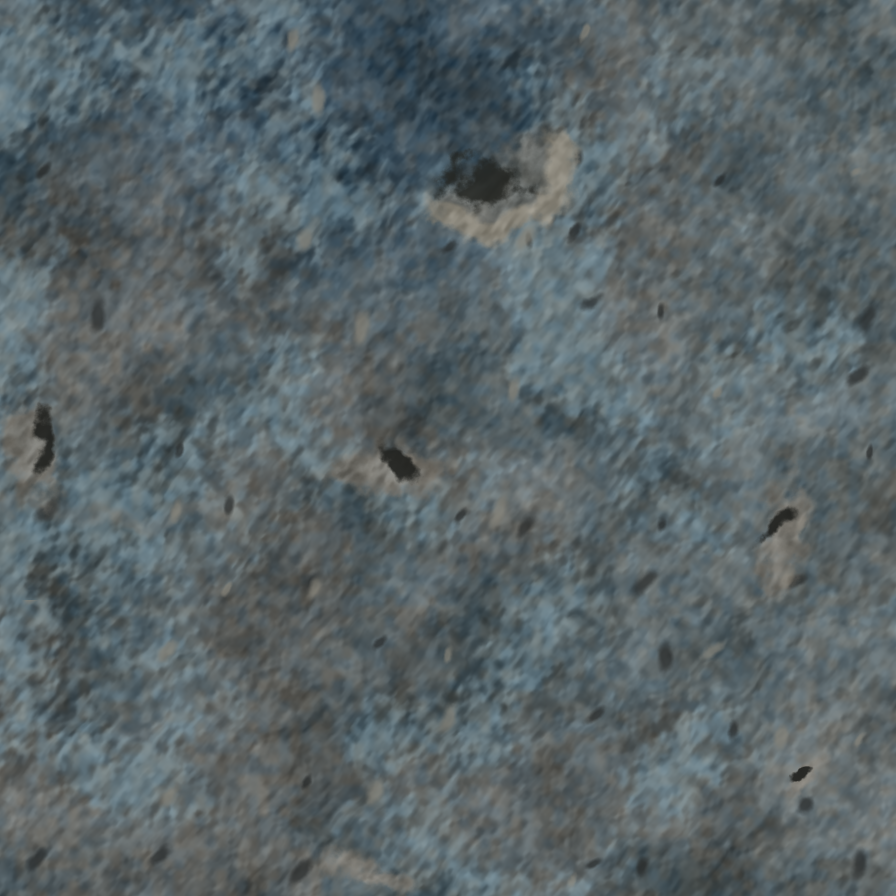
Give the GLSL for this texture, as a Shadertoy shader.

```glsl
// Weathered blue-grey stone with fine slanted grain, pale chips and dark pits.

float hash(vec2 p) {
    vec3 q = fract(p.xyx * vec3(0.1031, 0.1030, 0.0973));
    q += dot(q, q.yzx + 33.33);
    return fract((q.x + q.y) * q.z);
}

float noise(vec2 p) {
    vec2 cell = floor(p), f = fract(p);
    f = f * f * f * (f * (f * 6.0 - 15.0) + 10.0);
    return mix(mix(hash(cell), hash(cell + vec2(1, 0)), f.x),
               mix(hash(cell + vec2(0, 1)), hash(cell + vec2(1, 1)), f.x), f.y);
}

float fbm(vec2 p) {
    float sum = 0.0, amp = 0.52;
    for (int i = 0; i < 5; i++) {
        sum += amp * noise(p);
        p = mat2(0.8, 0.6, -0.6, 0.8) * p * 2.03 + 17.3;
        amp *= 0.5;
    }
    return sum;
}

mat2 rotation(float angle) {
    float c = cos(angle), s = sin(angle);
    return mat2(c, -s, s, c);
}

// 1 inside the edge, falling softly to 0
float inside(float inner, float outer, float d) {
    return 1.0 - smoothstep(inner, outer, d);
}

void mainImage(out vec4 fragColor, in vec2 fragCoord) {
    vec2 uv = fragCoord / iResolution.xy;
    vec2 warp = vec2(fbm(uv * 24.0 + 3.0), fbm(uv * 24.0 + 51.0)) - 0.5;
    vec2 p = uv + 0.04 * warp;
    float rough = fbm(uv * 42.0 + 80.0) - 0.5;

    // slanted grain, softer along its strokes than across them
    vec2 g = rotation(0.9) * (uv + 0.01 * warp);
    float grain = noise(g * vec2(62, 120)) - 0.5;
    grain += 0.6 * (noise(g * vec2(120, 210) + 31.0) - 0.5);

    // broad stains: deep blue above, warm grey below and to the right
    vec3 col = vec3(0.315, 0.362, 0.378);
    float deep = inside(0.05, 0.5, length((p - vec2(0.37, 0.9)) * vec2(0.9, 1.3)));
    col = mix(col, vec3(0.215, 0.285, 0.335), 0.75 * deep);
    float warm = smoothstep(0.4, 0.68, fbm(p * 7.0 + 12.0) + 0.22 * (0.45 - uv.y));
    col = mix(col, vec3(0.37, 0.372, 0.36), 0.65 * warm);
    float right = smoothstep(0.5, 0.95, p.x + 0.25 * (fbm(p * 5.0) - 0.5));
    col = mix(col, vec3(0.385, 0.42, 0.425), 0.55 * right);
    col += 0.24 * (fbm(p * 11.0 + 63.0) - 0.5);

    // cloudy pale blue bloom
    float bloom = smoothstep(0.51, 0.74, fbm(p * 6.5 + 29.0) + 0.1 * grain);
    col = mix(col, vec3(0.44, 0.52, 0.55), 0.7 * bloom);

    // faint pale vein
    float vein = abs(p.y - 0.432 - 0.012 * cos(uv.x * 17.0));
    col = mix(col, vec3(0.45, 0.45, 0.43), 0.5 * inside(0.002, 0.016, vein) * inside(0.2, 0.36, uv.x));

    col += vec3(0.115, 0.12, 0.12) * grain;
    col += 0.05 * (noise(uv * 85.0 + 7.0) - 0.5) * vec3(1.0, 0.1, -0.7);

    // tiny pits and bumps, one at most in each cell
    for (int layer = 0; layer < 2; layer++) {
        float shift = float(layer) * 37.0;
        vec2 q = (uv + 0.012 * warp) * 13.0 + shift * 0.137;
        vec2 id = floor(q) + shift;
        vec2 spot = 0.3 + 0.4 * vec2(hash(id + 5.0), hash(id + 9.0));
        vec2 r = rotation(0.5 + hash(id + 2.0)) * (fract(q) - spot);
        float size = 0.07 + 0.1 * hash(id + 13.0);
        float fleck = inside(size * 0.4, size * 1.4, length(r * vec2(0.7, 1.5)) + 0.1 * rough);
        fleck *= step(hash(id), 0.2 - 0.13 * uv.y);
        vec3 tint = layer == 0 ? vec3(0.15, 0.16, 0.16) : vec3(0.53, 0.52, 0.48);
        col = mix(col, tint, 0.7 * fleck);
    }

    // ragged chips: centre, angle, half length
    vec4 chips[5] = vec4[5](
        vec4(0.435, 0.475, -0.22, 0.075), vec4(0.875, 0.405, 1.3, 0.075),
        vec4(0.035, 0.5, -1.15, 0.065), vec4(0.41, 0.025, -0.3, 0.05),
        vec4(0.9, 0.13, 0.9, 0.03));
    for (int i = 0; i < 5; i++) {
        vec4 chip = chips[i];
        vec2 q = rotation(chip.z) * (uv + 0.035 * warp - chip.xy) / chip.w;
        float scar = inside(0.45, 1.15, length(q * vec2(1.0, 2.3)) + 1.3 * rough);
        col = mix(col, vec3(0.51, 0.49, 0.455) + 0.13 * grain + 0.25 * rough, 0.8 * scar);
        vec2 r = rotation(-0.5) * (q - vec2(0.05, 0.18));
        float pit = inside(0.5, 1.05, length(r * vec2(1.9, 5.5)) + 1.2 * rough);
        col = mix(col, vec3(0.12, 0.125, 0.115), 0.9 * pit * (i == 3 ? 0.0 : 1.0));
    }

    // large crescent chip with a hollow in its upper left
    vec2 q = uv + 0.035 * warp - vec2(0.548, 0.82);
    float side = smoothstep(-0.015, 0.025, dot(q, vec2(0.55, -0.83)) + 0.03 * rough);
    float radius = length(q);
    float bowl = inside(0.075, 0.092, radius) * side;
    float rim = inside(0.006, 0.021, abs(radius - 0.077) + 0.025 * rough) * side;
    col = mix(col, vec3(0.40, 0.40, 0.38) + 0.15 * grain + 0.3 * rough, 0.8 * bowl);
    col = mix(col, vec3(0.57, 0.55, 0.50) + 0.13 * grain, 0.85 * rim);
    float hollow = inside(0.4, 1.15, length((q - vec2(-0.025, -0.025)) * vec2(19, 48)) + 2.0 * rough);
    col = mix(col, vec3(0.14, 0.145, 0.13), 0.85 * hollow);

    fragColor = vec4(clamp(col, 0.0, 1.0), 1.0);
}
```
